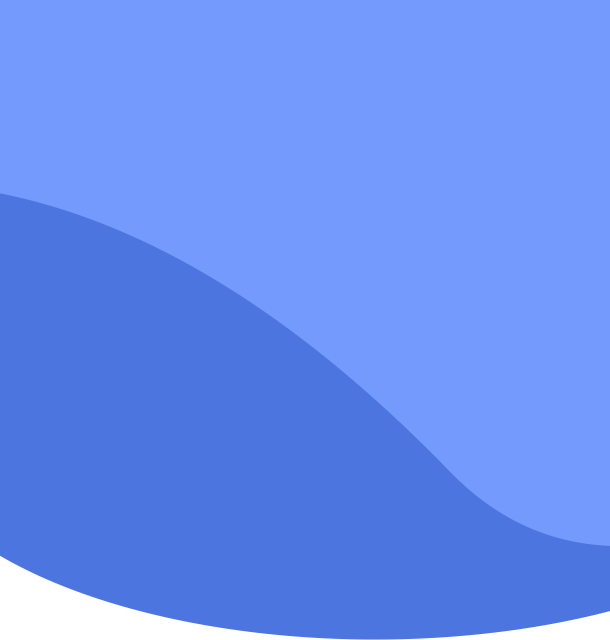
Reproduce this background procedurally as a WebGL 2 fragment shader.

```glsl
#version 300 es
precision highp float;
// A flat two-tone wave: a pale blue sky over a deep blue swell on white.
// The crest is two joined quadratic Bezier arcs, the underside an ellipse;
// each is a height function of x, filled with a one-pixel soft edge.

uniform vec2 u_resolution;
out vec4 fragColor;

const vec3 WHITE = vec3(1.0);
const vec3 PALE_BLUE = vec3(0.453, 0.604, 0.992);
const vec3 DEEP_BLUE = vec3(0.298, 0.459, 0.875);

// Height at x of the quadratic Bezier from a to b with control point c.
float bezierHeight(float x, vec2 a, vec2 c, vec2 b) {
  float curve = a.x - 2.0 * c.x + b.x;
  float slope = c.x - a.x;
  float offset = x - a.x;
  float t = offset / (slope + sqrt(max(slope * slope + curve * offset, 0.0)));
  return mix(mix(a.y, c.y, t), mix(c.y, b.y, t), t);
}

// Height at x of the lower half of an axis-aligned ellipse.
float ellipseBottom(float x, vec2 center, vec2 radii) {
  float u = (x - center.x) / radii.x;
  return center.y - radii.y * sqrt(max(1.0 - u * u, 0.0));
}

// Crest: a long falling shoulder that turns into a shallow trough.
float crestHeight(float x) {
  vec2 start = vec2(0.0, 0.6979);
  vec2 bend = vec2(0.7031, 0.2630);
  vec2 end = vec2(0.9531, 0.1471);
  return x < bend.x
    ? bezierHeight(x, start, vec2(0.3486, 0.6283), bend)
    : bezierHeight(x, bend, vec2(0.8099, 0.1529), end);
}

// Antialiased coverage of the region where the field is positive.
float coverage(float field) {
  float width = length(vec2(dFdx(field), dFdy(field)));
  return clamp(field / max(width, 1e-6) + 0.5, 0.0, 1.0);
}

void main() {
  // Canvas heights as the unit, origin at the lower left.
  vec2 p = gl_FragCoord.xy / u_resolution.y;

  float underside = ellipseBottom(p.x, vec2(0.5859, 0.3431), vec2(0.7448, 0.3424));
  float aboveUnderside = coverage(p.y - underside);
  float aboveCrest = coverage(p.y - crestHeight(p.x));

  // Layers from back to front.
  vec3 color = mix(WHITE, DEEP_BLUE, aboveUnderside);
  color = mix(color, PALE_BLUE, aboveCrest);
  fragColor = vec4(color, 1.0);
}
```
